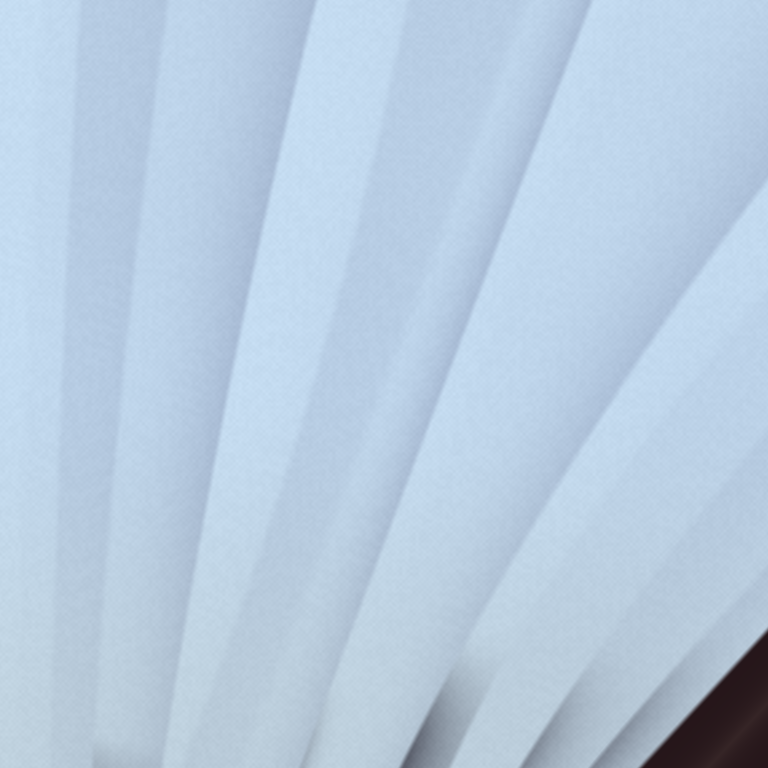
This texture is drawn by a Shadertoy shader. Its source:

```glsl
// Sheer pale-blue drapery whose pleats fan out from the lower left.
// Each pleat edge is a quadratic curve x(y); panels between edges are shaded
// in order, then gathered shadows, a dark gap and a fine weave are added.

const vec3 LIGHT_CLOTH  = vec3(0.775, 0.868, 0.950);
const vec3 SHADOW_CLOTH = vec3(0.590, 0.655, 0.765);
const vec3 GATHER_COLOR = vec3(0.300, 0.310, 0.360);
const vec3 GAP_COLOR    = vec3(0.145, 0.085, 0.100);
const vec3 GAP_GLOW     = vec3(0.210, 0.145, 0.150);
const vec3 LOWER_TINT   = vec3(0.995, 0.975, 0.940);
const float FIRST_SHADE = 0.97;
const float MEAN_SHADE  = 0.79;
const float SHADE_CURVE = 2.0;
const float WEAVE_FREQ  = 900.0;
const float WEAVE_DEPTH = 0.006;
const float GRAIN_CELLS = 230.0;
const float GRAIN_DEPTH = 0.022;
const int FOLDS = 12;

// Edge curve: x at the base, linear spread, bend. The last one is the gap.
const vec3 EDGE[13] = vec3[13](
    vec3(0.020, 0.017, 0.018), vec3(0.065, 0.023, 0.016),
    vec3(0.120, 0.058, 0.041), vec3(0.211, 0.152, 0.049),
    vec3(0.236, 0.393, -0.098), vec3(0.312, 0.382, -0.008),
    vec3(0.391, 0.370, 0.010), vec3(0.443, 0.349, 0.042),
    vec3(0.521, 0.496, 0.168), vec3(0.586, 0.458, 0.332),
    vec3(0.677, 0.629, 0.237), vec3(0.768, 0.824, 0.201),
    vec3(0.833, 0.926, 0.0));

// Panel right of each edge: shade at its left, shade at its right, softness.
const vec3 PANEL[12] = vec3[12](
    vec3(0.91, 0.88, 0.007), vec3(0.68, 0.58, 0.004),
    vec3(0.84, 0.36, 0.004), vec3(0.97, 0.90, 0.003),
    vec3(0.70, 0.72, 0.005), vec3(0.85, 0.35, 0.010),
    vec3(0.95, 0.88, 0.003), vec3(0.88, 0.44, 0.009),
    vec3(0.93, 0.88, 0.004), vec3(0.81, 0.80, 0.005),
    vec3(0.66, 0.76, 0.005), vec3(0.50, 0.74, 0.006));

// Gathered shadows: edge index, strength, height, width.
const vec4 GATHER[5] = vec4[5](
    vec4(2.0, 0.22, 0.05, 0.080), vec4(6.0, 0.38, 0.13, 0.010),
    vec4(8.0, 0.95, 0.185, 0.055), vec4(10.0, 0.62, 0.17, 0.032),
    vec4(11.0, 0.60, 0.20, 0.032));

float edgeX(int i, float y) {
    return EDGE[i].x + y * (EDGE[i].y + y * EDGE[i].z);
}

// Approximate perpendicular distance, positive on the right of the edge.
float edgeDistance(int i, vec2 p) {
    float slope = EDGE[i].y + 2.0 * EDGE[i].z * p.y;
    return (p.x - edgeX(i, p.y)) * inversesqrt(1.0 + slope * slope);
}

float hash(vec2 cell) {
    return fract(sin(dot(cell, vec2(127.1, 311.7))) * 43758.5);
}

float grain(vec2 p) {
    vec2 cell = floor(p);
    vec2 f = smoothstep(0.0, 1.0, fract(p));
    float low = mix(hash(cell), hash(cell + vec2(1, 0)), f.x);
    float high = mix(hash(cell + vec2(0, 1)), hash(cell + vec2(1, 1)), f.x);
    return mix(low, high, f.y) - 0.5;
}

// Layer the panels from left to right, each covering the one before.
float pleatShade(vec2 p, float pixel) {
    float shade = FIRST_SHADE;
    for (int i = 0; i < FOLDS; i++) {
        float left = edgeX(i, p.y);
        float right = edgeX(i + 1, p.y);
        float across = clamp((p.x - left) / (right - left), 0.0, 1.0);
        float panel = mix(PANEL[i].x, PANEL[i].y, pow(across, SHADE_CURVE));
        float soft = PANEL[i].z + pixel;
        shade = mix(shade, panel, smoothstep(-soft, soft, edgeDistance(i, p)));
    }
    return shade;
}

// Dark pockets where the cloth bunches up near the base.
float gatherShadow(vec2 p, float pixel) {
    float total = 0.0;
    for (int i = 0; i < 5; i++) {
        vec4 g = GATHER[i];
        int fold = int(g.x);
        float d = edgeDistance(fold, p);
        float soft = 0.003 + pixel;
        float inside = smoothstep(-soft, soft, d)
            * (1.0 - smoothstep(-soft, soft, edgeDistance(fold + 1, p)));
        float fade = 1.0 - smoothstep(0.0, g.z, p.y + 0.15 * max(d, 0.0));
        total = max(total, g.y * inside * fade * exp(-max(d, 0.0) / g.w));
    }
    return total;
}

void mainImage(out vec4 fragColor, in vec2 fragCoord) {
    vec2 p = fragCoord / iResolution.xy;
    float pixel = 1.0 / iResolution.y;

    // Pleats lose contrast towards the base; slow sines mottle the cloth.
    float contrast = mix(0.58, 1.0, smoothstep(0.0, 0.5, p.y));
    float shade = mix(MEAN_SHADE, pleatShade(p, pixel), contrast);
    shade += 0.018 * sin(9.0 * p.x + 5.0 * p.y) * sin(11.0 * p.y - 4.0 * p.x);
    vec3 color = mix(SHADOW_CLOTH, LIGHT_CLOTH, shade);
    color *= mix(LOWER_TINT, vec3(1.0), smoothstep(0.0, 0.55, p.y));
    color = mix(color, GATHER_COLOR, gatherShadow(p, pixel));

    // Fine weave and grain.
    float weave = sin(WEAVE_FREQ * p.x) * sin(WEAVE_FREQ * p.y);
    color += WEAVE_DEPTH * weave + GRAIN_DEPTH * grain(p * GRAIN_CELLS);

    // Dark gap beyond the last edge.
    float gap = edgeDistance(FOLDS, p);
    vec3 gapColor = mix(GAP_COLOR, GAP_GLOW, exp(-60.0 * abs(gap - 0.065)));
    color = mix(color, gapColor, smoothstep(-0.003 - pixel, 0.003 + pixel, gap));
    fragColor = vec4(clamp(color, 0.0, 1.0), 1.0);
}
```
